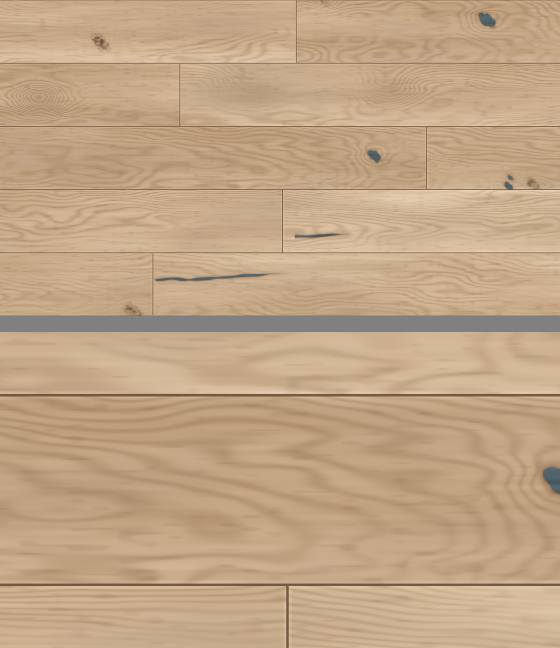
Top: the whole. Bottom: its middle third, enlarged.
A Shadertoy shader for this texture:

```glsl
// Oak plank floor: five rows of boards, each row split by one butt joint.
// Growth rings are contours of a stretched noise field that bulges around
// knots; slate-filled knots and cracks, pale sapwood and seams go on top.

float hash(vec2 p) {
    vec3 q = fract(vec3(p.xyx) * 0.1031);
    q += dot(q, q.yzx + 33.33);
    return fract((q.x + q.y) * q.z);
}

float noise(vec2 p) {
    vec2 i = floor(p), f = fract(p);
    f = f * f * (3.0 - 2.0 * f);
    return mix(mix(hash(i), hash(i + vec2(1, 0)), f.x),
               mix(hash(i + vec2(0, 1)), hash(i + vec2(1, 1)), f.x), f.y);
}

float fbm(vec2 p) {
    float sum = 0.0, amp = 0.5;
    for (int i = 0; i < 4; i++) {
        sum += amp * noise(p);
        p = p * 2.03 + 17.3;
        amp *= 0.5;
    }
    return sum;
}

const float ROWS = 5.0;

// Butt joint of each row, from the bottom up
const float joints[5] = float[](0.484, 0.894, 1.35, 0.569, 0.9375);

// Per board: tone, sapwood along the lower edge, sapwood along the upper edge
const vec3 boards[10] = vec3[](
    vec3(0.36, 0.0, 0.1), vec3(0.42, 0.0, 0.5),
    vec3(0.46, 0.0, 0.0), vec3(0.60, 0.5, 0.7),
    vec3(0.24, 0.2, 0.0), vec3(0.32, 0.0, 0.0),
    vec3(0.32, 0.0, 0.1), vec3(0.46, 0.3, 0.0),
    vec3(0.42, 0.9, 0.0), vec3(0.32, 0.1, 0.0));

// Knots: centre, radius, kind (0 swirl, 1 brown, 2 slate filled)
const vec4 knots[11] = vec4[](
    vec4(0.787, 0.727, 0.045, 0), vec4(1.227, 0.722, 0.040, 0),
    vec4(0.127, 0.683, 0.026, 0), vec4(0.315, 0.868, 0.022, 1),
    vec4(0.421, 0.010, 0.022, 1), vec4(1.687, 0.415, 0.015, 1),
    vec4(1.028, 0.994, 0.007, 1), vec4(1.539, 0.937, 0.020, 2),
    vec4(1.185, 0.507, 0.016, 2), vec4(1.609, 0.411, 0.010, 2),
    vec4(1.616, 0.437, 0.006, 2));

// Cracks: start and end point
const vec4 cracks[2] = vec4[](
    vec4(0.930, 0.250, 1.123, 0.259), vec4(0.484, 0.116, 0.940, 0.132));

void mainImage(out vec4 fragColor, in vec2 fragCoord) {
    float px = 1.0 / iResolution.y;
    vec2 p = fragCoord * px;

    // Which board
    int row = int(clamp(floor(p.y * ROWS), 0.0, ROWS - 1.0));
    float v = fract(p.y * ROWS);
    int id = row * 2 + (p.x > joints[row] ? 1 : 0);
    vec3 board = boards[id];
    vec2 seed = vec2(13.7, 29.1) * float(id + 1);

    // Ring field with knots pushing the grain aside
    float arch = mix(0.3, 1.6, hash(seed));
    float field = 1.5 * fbm(p * vec2(1.5, 6.0) + seed) + 0.5 * v
                + arch * (v - 0.5) * (v - 0.5) + 0.35 * p.x;
    float brown = 0.0, slate = 0.0, rim = 0.0;
    for (int i = 0; i < 11; i++) {
        vec4 k = knots[i];
        if (int(k.y * ROWS) != row) continue;
        vec2 q = p - k.xy;
        float reach = 1.3 * k.z + 0.012;
        float bulge = exp(-dot(q * vec2(0.65, 1.0), q * vec2(0.65, 1.0)) / (reach * reach));
        field += (k.w < 0.5 ? 0.65 : 0.35) * bulge;
        float rough = noise(q * 90.0 + k.xy * 40.0) - 0.5;
        float d = length(q * vec2(0.9, 1.0) + 0.25 * q.yx) - k.z * (1.0 + 0.5 * rough);
        if (k.w > 1.5) {
            slate = max(slate, clamp(0.5 - d / px, 0.0, 1.0));
            rim = max(rim, exp(-max(d, 0.0) / 0.004));
        } else if (k.w > 0.5) {
            float fleck = smoothstep(0.3, 0.75, noise(q * vec2(100.0, 170.0) + seed));
            brown = max(brown, smoothstep(0.012, -0.015, d) * (0.35 + 0.6 * fleck));
        } else {
            brown = max(brown, 0.14 * bulge);
        }
    }

    // Growth rings, broad streaks, fine fibres and short pores
    float ring = pow(0.5 + 0.5 * sin(field * 78.0 + 2.0 * noise(p * vec2(8, 50))), 2.0);
    ring *= smoothstep(0.2, 0.75, noise(p * vec2(2.5, 12.0) + seed + 5.0)) + 0.15;
    float streak = fbm(p * vec2(2.0, 22.0) + seed.yx) - 0.47;
    float fibre = noise(p * vec2(10.0, 190.0) + seed) - 0.5;
    float pore = smoothstep(0.68, 0.95, noise(p * vec2(38.0, 230.0) + seed.yx));

    // Wood colour
    float sap = board.y * smoothstep(0.38, 0.02, v + 0.5 * streak)
              + board.z * smoothstep(0.66, 0.98, v + 0.5 * streak);
    float tone = board.x + 0.08 + 0.75 * streak + 0.24 * fibre + 0.55 * sap;
    vec3 col = mix(vec3(0.73, 0.605, 0.465), vec3(0.87, 0.77, 0.65), tone);
    col *= 1.0 - ring * vec3(0.075, 0.095, 0.12) - pore * vec3(0.05, 0.06, 0.07);
    float grey = smoothstep(0.45, 0.75, fbm(p * vec2(2.5, 9.0) + seed + 40.0));
    col = mix(col, vec3(0.71, 0.61, 0.51), 0.3 * grey * (1.0 - clamp(sap, 0.0, 1.0)));
    col = mix(col, vec3(0.42, 0.31, 0.22), clamp(brown, 0.0, 1.0));

    // Filled cracks that taper to the right
    for (int i = 0; i < 2; i++) {
        vec4 c = cracks[i];
        float t = (p.x - c.x) / (c.z - c.x);
        float mid = mix(c.y, c.w, smoothstep(0.2, 0.85, t)) + 0.005 * (noise(vec2(p.x * 22.0, c.y)) - 0.5);
        float width = 0.0038 * smoothstep(0.0, 0.03, t) * smoothstep(1.0, 0.6, t)
                    * (0.6 + 0.7 * noise(vec2(p.x * 35.0, 3.0)));
        float d = abs(p.y - mid) - width;
        float shown = clamp(width / px, 0.0, 1.0);
        slate = max(slate, shown * clamp(0.5 - d / px, 0.0, 1.0));
        rim = max(rim, shown * exp(-max(d, 0.0) / 0.003));
    }
    col = mix(col, vec3(0.46, 0.34, 0.23), 0.6 * rim);
    col = mix(col, vec3(0.31, 0.38, 0.41) + 0.08 * fibre, slate);

    // Seams with a faint light bevel
    float seam = min(min(v, 1.0 - v) / ROWS, abs(p.x - joints[row]));
    col += 0.05 * smoothstep(0.006, 0.002, seam);
    col = mix(col, vec3(0.36, 0.26, 0.19), 0.8 * clamp(0.5 + (0.0013 - seam) / px, 0.0, 1.0));
    fragColor = vec4(clamp(col, 0.0, 1.0), 1.0);
}
```
